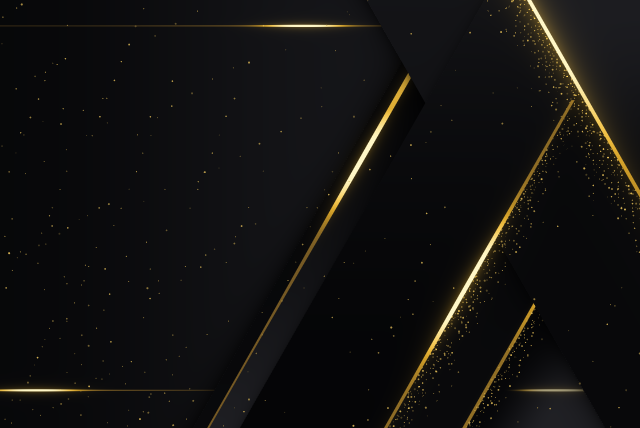
Write a WebGL 1 fragment shader that draws this background.

```glsl
precision highp float;
// Draws layered black diagonal panels with glowing gold edges and scattered glitter.

uniform vec2 u_resolution;

const float SLANT = 0.573;
const vec3 INK = vec3(0.014, 0.015, 0.021);
const vec3 SLATE = vec3(0.105, 0.106, 0.121);
const vec3 BRONZE = vec3(0.46, 0.35, 0.14);
const vec3 GOLD = vec3(0.95, 0.72, 0.16);
const vec3 CREAM = vec3(1.0, 0.97, 0.78);

// Signed distance to a slanted line crossing the base at x = base; positive on its right.
float slanted(vec2 p, float base, float slope) {
  return (p.x - base - slope * p.y) / sqrt(1.0 + slope * slope);
}

// Antialiased coverage of the side where d is positive.
float cover(float d) {
  return clamp(d * u_resolution.y + 0.5, 0.0, 1.0);
}

float bell(float x, float width) {
  return exp(-x * x / (width * width));
}

vec3 shade(float level) {
  return mix(INK, SLATE, clamp(level, 0.0, 1.3));
}

// Soft darkening on the negative side of an edge.
float shadow(float d, float width, float strength) {
  return 1.0 - strength * exp(min(d, 0.0) / width) * step(d, 0.0);
}

// Metal strip with a hot spot and a halo around it.
vec3 goldStrip(vec3 col, float d, float halfWidth, float heat, float halo, float mask) {
  vec3 metal = mix(BRONZE, GOLD, smoothstep(0.0, 0.6, heat));
  metal = mix(metal, CREAM, smoothstep(0.35, 0.95, heat));
  col += GOLD * heat * mask * 0.38 * exp(-abs(d) / halo);
  return mix(col, metal, cover(halfWidth - abs(d)) * mask);
}

// Thin horizontal line whose brightness peaks at one point.
vec3 goldRule(vec3 col, vec2 p, float y, float peak, float mask) {
  float heat = bell(p.x - peak, 0.10);
  float dim = 0.35 + 0.65 * bell(p.x - peak, 0.32);
  return goldStrip(col, p.y - y, 0.0014 + 0.0012 * heat, heat, 0.007, mask * dim);
}

vec3 hash3(vec2 cell) {
  vec3 q = vec3(dot(cell, vec2(127.1, 311.7)), dot(cell, vec2(269.5, 183.3)), dot(cell, vec2(419.2, 371.9)));
  return fract(sin(q) * 43758.545);
}

// Round grains, one possible per cell, over two turned grids.
float glitter(vec2 p, float density) {
  float sum = 0.0;
  for (int i = 0; i < 2; i++) {
    float layer = float(i);
    vec2 q = mat2(0.8, 0.6, -0.6, 0.8) * p / 0.0105 + layer * 37.3;
    if (i == 1) q = p / 0.0085;
    vec2 cell = floor(q);
    vec3 rnd = hash3(cell);
    float size = mix(0.0009, 0.0024, rnd.z * rnd.z);
    float d = length(fract(q) - 0.28 - 0.44 * rnd.xy) * mix(0.0105, 0.0085, layer);
    float present = step(hash3(cell + 71.0).x, density);
    sum += cover(size - d) * present * mix(0.25, 1.0, hash3(cell + 13.0).y);
  }
  return min(sum, 1.0);
}

// Grain density that thins out away from an edge.
float dusting(float d, float reach) {
  float t = clamp(1.0 - d / reach, 0.0, 1.0);
  return t * t * cover(d);
}

void main() {
  vec2 p = gl_FragCoord.xy / u_resolution.y;
  p.x *= 1.5 * u_resolution.y / u_resolution.x;

  // Edges, from left to right
  float leftEdge = slanted(p, 0.452, SLANT);
  float railA = slanted(p, 0.488, SLANT);
  float bandEdge = slanted(p, 0.562, SLANT);
  float railC = slanted(p, 0.904, SLANT);
  float railD = slanted(p, 1.088, SLANT);
  float topEdge = slanted(p, 1.432, -SLANT);
  float footEdge = slanted(p, 1.418, -SLANT);
  float railE = slanted(p, 1.813, -SLANT);

  // Left field and its rules
  vec3 col = shade(0.16 + 0.58 * smoothstep(0.0, 0.85, p.x));
  float leftMask = cover(-leftEdge) * cover(-topEdge);
  col = goldRule(col, p, 0.9395, 0.713, leftMask);
  col = goldRule(col, p, 0.088, 0.085, leftMask);
  col *= shadow(leftEdge, 0.022, 0.55) * shadow(topEdge, 0.02, 0.5);

  // Recessed groove and slanted band
  col = mix(col, shade(0.22 - 0.18 * p.y), cover(leftEdge));
  col = mix(col, shade(1.15 - 1.5 * p.y), cover(railA));
  float heatA = max(bell(p.y - 0.63, 0.13), 0.48 * smoothstep(0.45, 0.8, p.y));
  col = goldStrip(col, railA, 0.0022 + 0.0035 * smoothstep(0.1, 0.7, p.y), heatA, 0.012, cover(-topEdge));

  // Upper wedge and broad central panel
  col *= mix(1.0, shadow(topEdge, 0.02, 0.5), cover(leftEdge + 0.001));
  col = mix(col, shade(0.62 + 0.3 * (p.y - 0.8)), cover(topEdge));
  col *= shadow(bandEdge, 0.012, 0.25);
  col = mix(col, shade(0.04 + 0.62 * p.y * p.y), cover(bandEdge));

  // Dark lower panels, lit corner and foot wedge
  col = mix(col, shade(0.24 - 0.15 * p.y), cover(railC));
  float corner = smoothstep(0.02, 0.17, railD) * smoothstep(0.32, 0.03, p.y);
  col = mix(col, shade(0.08 + 1.15 * corner), cover(railD));
  float footMask = cover(-footEdge);
  col = goldRule(col, p, 0.088, 1.31, footMask * smoothstep(1.18, 1.25, p.x) * 0.55);
  col *= mix(1.0, shadow(footEdge, 0.025, 0.5), cover(railC));
  col = goldStrip(col, railD, 0.004, 0.18 + 0.2 * smoothstep(0.15, 0.3, p.y), 0.004, footMask);
  col = mix(col, shade(0.2), cover(footEdge) * cover(railC));

  // Glitter beside the right-hand rails
  float belowE = cover(-railE);
  float density = 0.65 * dusting(railC, 0.105) * smoothstep(0.82, 0.7, p.y);
  density = max(density, 0.6 * dusting(railD, 0.085) * footMask);
  density = max(density, 0.65 * dusting(-railE, 0.14) * smoothstep(0.33, 0.55, p.y));
  vec3 grain = mix(GOLD, CREAM, 0.35) * 0.85;
  col = mix(col, grain, glitter(p, density) * belowE);

  // Central gold rail
  float heatC = bell(p.y - 0.33, 0.14) + 0.16;
  float endC = cover(0.766 - p.y);
  col = goldStrip(col, railC, 0.0034 + 0.0018 * bell(p.y - 0.33, 0.2), heatC, 0.014, endC);

  // Right field behind the last rail
  col = mix(col, shade(0.3 + 0.75 * smoothstep(0.5, 1.0, p.y)), cover(railE));
  float heatE = 0.28 + 0.72 * bell(p.y - 0.94, 0.24);
  col = goldStrip(col, railE, 0.0044, heatE, 0.024, 1.0);

  gl_FragColor = vec4(col, 1.0);
}
```
